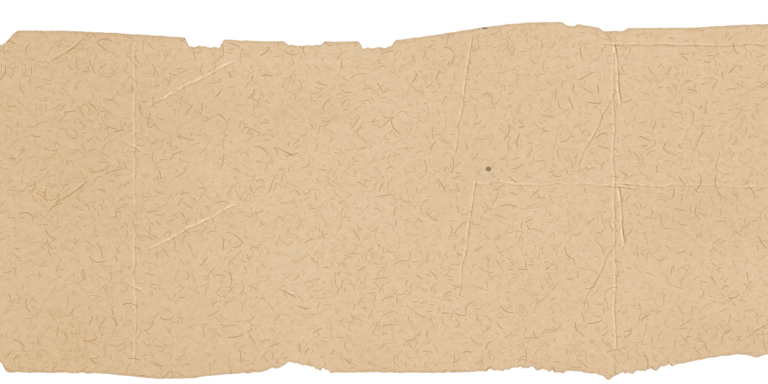
Write a Shadertoy shader that draws this texture.

```glsl
#define TAN vec3(0.848, 0.726, 0.570)
#define CREAM vec3(0.893, 0.787, 0.652)
#define FIBRE vec3(0.690, 0.520, 0.330)
#define FIBRE_STRENGTH 0.50
#define GRAIN 0.042
#define CREASE_DEPTH 0.14
#define RAGGED 0.007
#define FOLD_REPEAT vec2(0.010, -0.370)

float hash(vec2 p) {
    vec3 q = fract(p.xyx * 0.1031);
    q += dot(q, q.yzx + 33.33);
    return fract((q.x + q.y) * q.z);
}

float noise(vec2 p) {
    vec2 i = floor(p), f = fract(p);
    f = f * f * (3.0 - 2.0 * f);
    return mix(mix(hash(i), hash(i + vec2(1, 0)), f.x),
               mix(hash(i + vec2(0, 1)), hash(i + vec2(1, 1)), f.x), f.y);
}

float fbm(vec2 p) {
    float sum = 0.0, amp = 0.5;
    for (int i = 0; i < 4; i++) {
        sum += amp * noise(p);
        p = p * 2.03 + 17.1;
        amp *= 0.5;
    }
    return sum;
}

float bump(float x, float centre, float width) {
    float t = (x - centre) / width;
    return exp(-t * t);
}

float notch(float x, float a, float b) {
    return smoothstep(a - 0.008, a + 0.008, x) - smoothstep(b - 0.008, b + 0.008, x);
}

float topEdge(float x) {
    float h = mix(0.920, 0.892, smoothstep(0.1, 0.75, x));
    h += 0.050 * smoothstep(0.95, 1.42, x) - 0.038 * (1.0 - smoothstep(0.0, 0.05, x));
    h -= 0.015 * smoothstep(1.46, 1.58, x) - 0.010 * smoothstep(1.75, 2.0, x);
    float torn = notch(x, 0.487, 0.577) + 0.5 * notch(x, 0.745, 0.84) + 0.8 * notch(x, 0.94, 1.025);
    h -= 0.021 * torn + 0.008 * notch(x, 1.47, 1.50) + 0.008 * notch(x, 1.565, 1.63);
    return h + RAGGED * (0.35 + torn) * (fbm(vec2(x * 75.0, 3.0)) - 0.47);
}

float bottomEdge(float x) {
    float h = 0.030 - 0.017 * bump(x, 0.44, 0.13) + 0.026 * bump(x, 0.77, 0.06);
    h += 0.027 * bump(x, 0.0, 0.012) + 0.012 * bump(x, 1.36, 0.09);
    h += 0.048 * smoothstep(1.60, 1.95, x) - 0.016 * bump(x, 1.59, 0.025) - 0.008 * bump(x, 1.97, 0.02);
    float tatter = notch(x, 0.69, 0.87) + notch(x, 1.27, 1.76);
    return h + RAGGED * (0.7 + 2.2 * tatter) * (fbm(vec2(x * 65.0, 9.0)) - 0.47);
}

// Short bent fibres, one per cell
float fibres(vec2 p, float scale, float seed, float pixel) {
    vec2 cell = floor(p * scale);
    float ink = 0.0;
    for (int j = -1; j <= 1; j++)
    for (int i = -1; i <= 1; i++) {
        vec2 id = cell + vec2(i, j);
        vec2 key = id + seed;
        vec2 q = p * scale - id - vec2(hash(key), hash(key + 41.7));
        float angle = 6.2832 * hash(key + 83.1);
        float c = cos(angle), s = sin(angle);
        q = vec2(c * q.x + s * q.y, c * q.y - s * q.x);
        q.y += (hash(key + 127.3) - 0.5) * 1.8 * q.x * q.x;
        float halfLength = mix(0.12, 0.55, hash(key + 11.9));
        float d = length(vec2(max(abs(q.x) - halfLength, 0.0), q.y)) / scale;
        float line = 1.0 - smoothstep(0.0004, 0.0014 + pixel * 0.6, d);
        float weight = hash(key + 67.7);
        ink = max(ink, line * weight * weight);
    }
    return ink;
}

// Broken fold: a light ridge beside a dark valley
float crease(vec2 p, vec2 a, vec2 b, float light, float dark) {
    vec2 dir = normalize(b - a), q = p - a;
    float along = dot(q, dir), len = length(b - a);
    float across = dir.x * q.y - dir.y * q.x;
    across += 0.014 * (fbm(vec2(along * 26.0, a.x * 37.0 + a.y * 11.0)) - 0.47);
    float ends = smoothstep(-0.01, 0.02, along) * (1.0 - smoothstep(len - 0.02, len + 0.01, along));
    float broken = 0.35 + 0.9 * noise(vec2(along * 55.0, a.x * 91.0));
    return ends * broken * (light * bump(across, 0.0025, 0.0030) - dark * bump(across, -0.0018, 0.0024));
}

float folds(vec2 p) {
    float s = crease(p, vec2(0.352, 0.05), vec2(0.352, 0.89), 0.35, 0.30);
    s += crease(p, vec2(1.22, 0.523), vec2(2.0, 0.513), 0.30, 0.35);
    s += crease(p, vec2(1.61, 0.885), vec2(2.0, 0.882), 0.30, 0.60);
    s += crease(p, vec2(1.603, 0.08), vec2(1.597, 0.89), 0.40, 0.55);
    s += crease(p, vec2(1.94, 0.12), vec2(2.0, 0.162), 0.30, 0.90);
    for (int k = 0; k < 2; k++) {
        vec2 q = p - float(k) * FOLD_REPEAT;
        s += crease(q, vec2(0.378, 0.719), vec2(0.612, 0.839), 0.70, 0.45);
        s += crease(q, vec2(1.185, 0.600), vec2(1.230, 0.905), 0.40, 0.65);
        s += crease(q, vec2(1.503, 0.565), vec2(1.594, 0.753), 0.25, 0.75);
        s += crease(q, vec2(1.618, 0.730), vec2(1.600, 0.885), 0.75, 1.20);
        s += crease(q, vec2(1.570, 0.885), vec2(1.645, 0.878), 0.40, 0.80);
        s += crease(q, vec2(0.716, 0.620), vec2(0.770, 0.596), 0.20, 0.90);
        s += crease(q, vec2(0.135, 0.842), vec2(0.216, 0.900), 0.30, 0.80);
        s += crease(q, vec2(0.320, 0.632), vec2(0.365, 0.605), 0.50, 0.70);
    }
    return s;
}

void mainImage(out vec4 fragColor, in vec2 fragCoord) {
    float pixel = 1.0 / iResolution.y;
    vec2 p = fragCoord * pixel;

    // Broad tone and fine grain
    float glow = 0.28 + 0.42 * smoothstep(0.1, 0.9, p.x) - 0.08 * smoothstep(1.3, 1.9, p.x);
    glow += 0.45 * (fbm(p * vec2(5.0, 7.0)) - 0.47) - 0.15 * bump(p.y, 0.0, 0.15);
    vec3 paper = mix(TAN, CREAM, clamp(glow, 0.0, 1.0));
    paper += GRAIN * (fbm(p * vec2(75.0, 150.0)) - 0.47) + 0.5 * GRAIN * (noise(p * 240.0) - 0.5);

    // Fibres, folds and specks
    float ink = max(fibres(p, 27.0, 5.0, pixel), 0.8 * fibres(p, 43.0, 211.0, pixel));
    ink = max(ink, 0.6 * fibres(p, 68.0, 419.0, pixel));
    paper = mix(paper, FIBRE, ink * FIBRE_STRENGTH);
    paper += CREASE_DEPTH * folds(p) * vec3(0.8, 0.95, 1.1);
    for (int k = 0; k < 2; k++) {
        float d = length((p - vec2(1.262, 0.930) - float(k) * FOLD_REPEAT) * vec2(0.8, 1.0));
        paper = mix(paper, vec3(0.50, 0.42, 0.32), 0.8 * (1.0 - smoothstep(0.003, 0.009, d)));
    }

    // Torn outline on white
    float inside = min(topEdge(p.x) - p.y, p.y - bottomEdge(p.x));
    paper -= 0.05 * bump(inside, 0.0, 0.006);
    fragColor = vec4(mix(vec3(1.0), paper, smoothstep(-pixel, pixel, inside)), 1.0);
}
```
